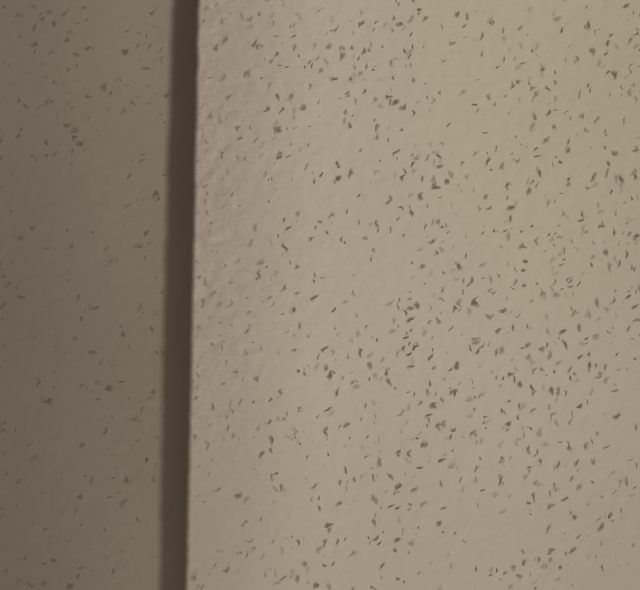
A WebGL 2 fragment shader for this texture:

```glsl
#version 300 es
precision highp float;

uniform vec2 u_resolution;
out vec4 fragColor;

#define LEFT_WALL vec3(0.442, 0.400, 0.348)
#define RIGHT_WALL vec3(0.662, 0.610, 0.535)
#define EDGE_WALL vec3(0.595, 0.542, 0.484)
#define GROOVE vec3(0.278, 0.238, 0.198)
#define SPECK vec3(0.330, 0.295, 0.235)
#define SPECK_CELLS 30.0
#define SPECK_LAYERS 4
#define SPECK_LENGTH 0.0068
#define SPECK_WIDTH 0.0033
#define EDGE_BLUR 0.0055
#define RELIEF 0.045

float hash(vec2 p) {
    return fract(sin(dot(p, vec2(127.1, 311.7))) * 43758.545);
}

float noise(vec2 p) {
    vec2 i = floor(p), f = fract(p);
    f = f * f * (3.0 - 2.0 * f);
    return mix(mix(hash(i), hash(i + vec2(1, 0)), f.x),
               mix(hash(i + vec2(0, 1)), hash(i + vec2(1, 1)), f.x), f.y);
}

float fbm(vec2 p) {
    float sum = 0.0, amp = 0.5;
    for (int i = 0; i < 4; i++) {
        sum += amp * noise(p);
        p = p * 2.03 + 17.3;
        amp *= 0.5;
    }
    return sum;
}

// Soft tilted flecks, one candidate per jittered cell
float speckLayer(vec2 p, float seed, float density, float tilt) {
    vec2 g = p * SPECK_CELLS + seed * 0.37;
    vec2 home = floor(g);
    float ink = 0.0;
    for (int y = -1; y <= 1; y++) {
        for (int x = -1; x <= 1; x++) {
            vec2 cell = home + vec2(x, y);
            vec2 id = cell + seed * 19.7;
            vec2 jitter = vec2(hash(id), hash(id + 41.3));
            vec2 d = (g - cell - jitter) / SPECK_CELLS;
            float angle = tilt + (hash(id + 73.1) - 0.5) * 1.7;
            float c = cos(angle), s = sin(angle);
            d = vec2(c * d.x + s * d.y, c * d.y - s * d.x);
            float size = hash(id + 97.9);
            vec2 radius = vec2(SPECK_LENGTH, SPECK_WIDTH) * mix(0.6, 1.3, size * size);
            float body = 1.0 - smoothstep(0.1, 1.35, length(d / radius));
            float present = smoothstep(-0.04, 0.04, density - hash(id + 131.7));
            float tone = hash(id + 157.3);
            ink = max(ink, body * present * mix(0.22, 1.0, tone));
        }
    }
    return ink;
}

void main() {
    vec2 uv = gl_FragCoord.xy / u_resolution;
    vec2 p = vec2(uv.x * u_resolution.x / u_resolution.y, uv.y);

    // Slightly curved groove borders, softer on the shaded side
    float wobble = (fbm(p * vec2(8.0, 38.0)) - 0.47) * 0.004;
    float grooveLeft = 0.247 + 0.008 * uv.y + 0.012 * uv.y * uv.y + wobble;
    float grooveRight = 0.292 + 0.019 * uv.y + wobble;
    float pastLeft = smoothstep(-EDGE_BLUR, EDGE_BLUR * 2.0, uv.x - grooveLeft);
    float pastRight = smoothstep(-EDGE_BLUR, EDGE_BLUR, uv.x - grooveRight);
    float fromEdge = uv.x - grooveRight;

    // Broad lighting on the two walls
    vec3 left = LEFT_WALL * mix(0.95, 1.06, smoothstep(0.0, 0.24, uv.x));
    left *= 0.98 + 0.06 * smoothstep(0.35, 1.0, uv.y);
    vec3 right = mix(EDGE_WALL, RIGHT_WALL, smoothstep(0.0, 0.22, fromEdge));
    right *= mix(0.965, 1.0, smoothstep(0.0, 0.45, uv.y));
    right *= 1.0 - 0.04 * smoothstep(0.75, 1.1, uv.x);
    right.b -= 0.015 * smoothstep(0.4, 1.0, uv.x) * uv.y;

    // Ragged flecks gather in clusters and flatten on the left wall
    vec2 ragged = vec2(noise(p * 130.0), noise(p * 130.0 + 57.0)) - 0.5;
    vec2 q = p + ragged * 0.0075;
    float cluster = smoothstep(0.28, 0.62, fbm(p * 9.0 + 3.1));
    float density = mix(0.22, 0.58, cluster) * mix(0.75, 1.0, pastRight);
    density *= mix(0.9, 1.1, smoothstep(0.4, 0.7, uv.x));
    float tilt = mix(0.65, 1.15, pastRight);
    float ink = 0.0;
    for (int i = 0; i < SPECK_LAYERS; i++) {
        ink = max(ink, speckLayer(q, float(i) * 7.0 + 1.0, density, tilt));
    }

    // Fine plaster relief, strongest beside the groove
    vec2 grain = vec2(p.x + 0.35 * p.y, p.y - 0.35 * p.x) * vec2(64.0, 70.0);
    float slope = fbm(grain) - fbm(grain + vec2(0.35, -0.45));
    float rough = exp(-max(fromEdge, 0.0) * 9.0) * smoothstep(0.1, 0.5, uv.y);
    float relief = slope * RELIEF * mix(1.0, 4.0, rough * pastRight);
    float mottling = (fbm(p * 9.0 + 8.0) - 0.47) * 0.025;

    // Assemble walls, groove and flecks
    float across = clamp((uv.x - grooveLeft) / (grooveRight - grooveLeft), 0.0, 1.0);
    vec3 groove = GROOVE * mix(1.1, 0.94, across) * mix(1.04, 0.96, uv.y);
    vec3 color = mix(mix(left, groove, pastLeft), right, pastRight);
    float inGroove = pastLeft * (1.0 - pastRight);
    float strength = mix(0.6, 0.85, smoothstep(0.0, 0.2, fromEdge)) * (1.0 - 0.85 * inGroove);
    color = mix(color, SPECK * mix(0.78, 1.0, pastRight), ink * strength);
    color *= 1.0 + relief + mottling;
    fragColor = vec4(color, 1.0);
}
```
